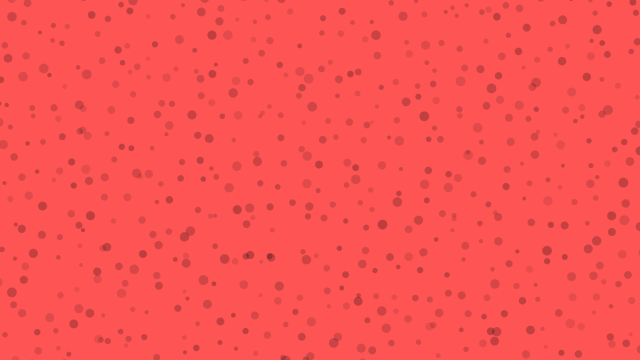
Write a Shadertoy shader that draws this pattern.

```glsl
const vec3 CORAL = vec3(1.0, 0.33, 0.33);
const float CELLS_PER_HEIGHT = 17.5;

float hash(vec2 cell, float seed) {
    return fract(sin(dot(cell, vec2(127.1, 311.7)) + seed * 74.7) * 43758.5453);
}

// Coverage of a disc with an edge softened over the given width
float disc(vec2 p, float radius, float edge) {
    return 1.0 - smoothstep(-edge, edge, length(p) - radius);
}

// Light kept by the speckles: one disc per cell, overlaps darken further
float speckleLight(vec2 p, vec2 radiusRange, vec2 opacityRange, float edge) {
    vec2 home = floor(p);
    float light = 1.0;
    for (int y = -1; y <= 1; y++) {
        for (int x = -1; x <= 1; x++) {
            vec2 cell = home + vec2(x, y);
            vec2 center = cell + vec2(hash(cell, 1.0), hash(cell, 2.0));
            float radius = mix(radiusRange.x, radiusRange.y, hash(cell, 3.0));
            float opacity = mix(opacityRange.x, opacityRange.y, hash(cell, 4.0));
            light *= 1.0 - opacity * disc(p - center, radius, edge);
        }
    }
    return light;
}

void mainImage(out vec4 fragColor, in vec2 fragCoord) {
    float scale = CELLS_PER_HEIGHT / iResolution.y;
    vec2 p = fragCoord * scale;
    float light = speckleLight(p, vec2(0.093, 0.24), vec2(0.09, 0.26), 0.7 * scale);
    fragColor = vec4(CORAL * light, 1.0);
}
```
